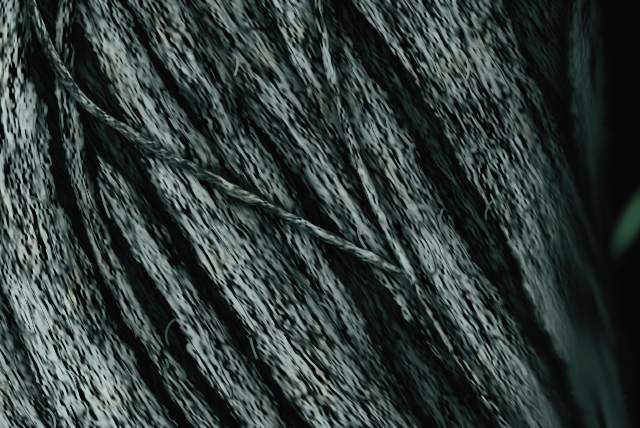
Give the GLSL for this texture, as a Shadertoy shader.

```glsl
const int STRIPS = 11;
const int HAIRS = 22;
const float GAIN = 1.42;            // overall light on the wood
const float RELIEF = 1.25;          // strength of side light on the fibres
const float RAGGED = 0.016;         // roughness of strip edges
const float SHADOW_REACH = 0.05;
const float TWIG_WIDTH = 0.0125;
const float EDGE = 0.002;
const float WHITE = 0.80;           // brightest tone of the wood
const vec3 LEAF_GREEN = vec3(0.13, 0.27, 0.19);
const vec3 WARM_BARK = vec3(0.025, 0.0, -0.025);

// Strips from back to front: start x, slope, bend, half width
const vec4 PATH[STRIPS] = vec4[STRIPS](
    vec4(1.37, 0.02, 0.06, 0.040), vec4(1.00, 0.62, -0.20, 0.140),
    vec4(0.52, 0.68, 0.00, 0.112), vec4(0.69, 0.54, 0.03, 0.070),
    vec4(0.37, 0.56, 0.00, 0.056), vec4(0.22, 0.48, 0.15, 0.052),
    vec4(0.74, 0.15, 0.30, 0.012), vec4(0.02, 0.57, 0.03, 0.040),
    vec4(0.16, -0.12, 0.45, 0.021), vec4(-0.13, -0.10, 0.36, 0.110),
    vec4(0.02, -0.10, 0.36, 0.060));
// Light, growth of width downwards, start height
const vec3 LOOK[STRIPS] = vec3[STRIPS](
    vec3(0.25, 0.00, -1.0), vec3(0.60, -0.08, -1.0),
    vec3(0.62, -0.07, -1.0), vec3(0.70, 0.01, -1.0),
    vec3(0.72, 0.00, -1.0), vec3(0.85, 0.05, -1.0),
    vec3(0.80, 0.00, -1.0), vec3(0.72, 0.01, 0.34),
    vec3(0.60, 0.01, -1.0), vec3(0.85, 0.04, -1.0),
    vec3(1.12, 0.06, -1.0));

float hash(vec2 p) {
    vec3 a = fract(p.xyx * 0.1031);
    a += dot(a, a.yzx + 33.33);
    return fract((a.x + a.y) * a.z);
}

float noise(vec2 p) {
    vec2 cell = floor(p), f = fract(p);
    f = f * f * (3.0 - 2.0 * f);
    return mix(mix(hash(cell), hash(cell + vec2(1, 0)), f.x),
               mix(hash(cell + vec2(0, 1)), hash(cell + vec2(1, 1)), f.x), f.y);
}

// Height of broken fibres; q runs across them, s along them
float fibreHeight(float q, float s, float sharp) {
    float coarse = noise(vec2(q * 55.0, s * 7.0));
    float medium = noise(vec2(q * 115.0 + 31.0, s * 24.0));
    float fine = noise(vec2(q * 200.0 + 77.0, s * 85.0));
    return 0.34 * coarse + sharp * (0.34 * medium + 0.32 * fine) + 0.33 * (1.0 - sharp);
}

// Side-lit wood with cracks, flakes and worn patches
float woodTone(float q, float s, float sharp) {
    q += 0.010 * (noise(vec2(q * 18.0, s * 9.0)) - 0.5);
    q += 0.005 * (noise(vec2(q * 60.0, s * 42.0)) - 0.5);
    float h = fibreHeight(q, s, sharp);
    float slope = h - fibreHeight(q - 0.0035, s, sharp);
    float tone = smoothstep(0.16, 0.92, h + RELIEF * slope);
    float crack = abs(noise(vec2(q * 40.0 + 9.0, s * 7.0)) - 0.5);
    tone *= mix(1.0, smoothstep(-0.01, 0.08, crack), 0.8 * sharp);
    float flake = smoothstep(0.66, 0.76, noise(vec2(q * 95.0, s * 60.0)));
    tone += sharp * 0.28 * flake * tone;
    return tone * (0.68 + 0.6 * noise(vec2(q * 13.0, s * 8.0)));
}

// Lays one strip over the tone below and drops its shadow
float addStrip(float tone, vec2 p, int i, float sharp) {
    vec4 path = PATH[i];
    vec3 look = LOOK[i];
    float slope = path.y + 2.0 * path.z * p.y;
    float q = (p.x - path.x - p.y * (path.y + path.z * p.y)) * inversesqrt(1.0 + slope * slope);
    float id = float(i) * 5.7;
    float width = max(path.w + look.y * p.y, 0.01);
    width *= 0.85 + 0.3 * noise(vec2(p.y * 7.0, id));
    width *= smoothstep(look.z, look.z + 0.12, p.y);
    float rough = noise(vec2(p.y * 28.0, id + sign(q))) + 0.5 * noise(vec2(p.y * 120.0, id + q * 60.0));
    float d = abs(q) - width + RAGGED * (rough - 0.75) * min(1.0, width * 30.0);
    float soft = mix(0.03, EDGE, sharp);
    tone *= mix(0.22, 1.0, smoothstep(0.0, SHADOW_REACH, d));
    float across = q / max(width, 0.004);
    float wood = woodTone(q + id, p.y, sharp) * look.x * GAIN;
    wood *= mix(1.08, 0.45, smoothstep(0.0, 1.1, across));
    wood *= mix(0.6, 1.0, smoothstep(0.0, 0.008, -d));
    return mix(tone, wood, smoothstep(soft, -soft, d));
}

// Thin twig that swings in from the upper left
float addTwig(float tone, vec2 p) {
    float swing = 0.205 * exp(-14.0 * (p.x - 0.07));
    float slope = 0.5 + 14.0 * swing;
    float q = (p.y - 0.17 - 0.5 * p.x + swing) * inversesqrt(1.0 + slope * slope);
    q += 0.005 * (noise(vec2(p.x * 45.0, 3.0)) - 0.5);
    float ends = 1.0 - smoothstep(0.9, 0.96, p.x);
    float d = abs(q) - TWIG_WIDTH * (0.7 + 0.45 * noise(vec2(p.x * 26.0, 8.0)));
    tone *= mix(1.0, mix(0.25, 1.0, smoothstep(0.0, 0.025, d)), ends);
    float wood = (0.1 + 0.85 * woodTone(q + 4.0, p.x + p.y, 1.0)) * mix(1.3, 0.4, smoothstep(-0.006, 0.008, q));
    return mix(tone, wood, ends * smoothstep(EDGE, -EDGE, d));
}

// Loose curled hairs
float addHairs(float tone, vec2 p) {
    for (int i = 0; i < HAIRS; i++) {
        float id = float(i) + 1.0;
        vec2 r = p - vec2(1.15 * hash(vec2(id, 2.3)), hash(vec2(id, 7.1)));
        float angle = mix(0.6, 2.2, hash(vec2(id, 4.9)));
        r = vec2(dot(r, vec2(cos(angle), sin(angle))), dot(r, vec2(-sin(angle), cos(angle))));
        float len = mix(0.012, 0.045, hash(vec2(id, 9.4)));
        float curl = (hash(vec2(id, 6.2)) - 0.5) * 26.0;
        float d = abs(r.y - curl * r.x * r.x) / sqrt(1.0 + 4.0 * curl * curl * r.x * r.x);
        float hair = smoothstep(0.004, 0.0015, d) * smoothstep(len, len * 0.7, abs(r.x));
        tone = mix(tone, mix(0.25, 0.9, hash(vec2(id, 1.8))), hair * 0.85);
    }
    return tone;
}

void mainImage(out vec4 fragColor, in vec2 fragCoord) {
    vec2 p = fragCoord / iResolution.y;
    p.y = 1.0 - p.y;
    float sharp = 1.0 - smoothstep(1.14, 1.42, p.x + 0.12 * (p.y - 0.5));

    // Deep bark, then strips, twig and hairs
    float tone = 0.2 * woodTone((p.x - 0.6 * p.y) * 0.85 + 2.0, p.y, sharp) * sharp;
    for (int i = 0; i < STRIPS; i++) tone = addStrip(tone, p, i, sharp);
    tone = addHairs(addTwig(tone, p), p);
    tone *= mix(0.3, 1.0, sharp);
    tone = 0.026 + WHITE * (1.0 - exp(-1.3 * tone));

    // Cold grade with brown stains
    vec3 color = tone + vec3(-0.05, 0.017, 0.002) * smoothstep(0.02, 0.16, tone);
    float stain = smoothstep(0.66, 0.85, noise(p * vec2(16.0, 13.0)));
    color += WARM_BARK * stain * smoothstep(0.1, 0.35, tone);

    // Blurred leaf at the right
    vec2 leaf = p - vec2(1.48, 0.51);
    leaf = vec2(leaf.x + 0.45 * leaf.y, leaf.y);
    color += LEAF_GREEN * smoothstep(1.0, 0.2, length(leaf / vec2(0.045, 0.11)));
    fragColor = vec4(color, 1.0);
}
```
